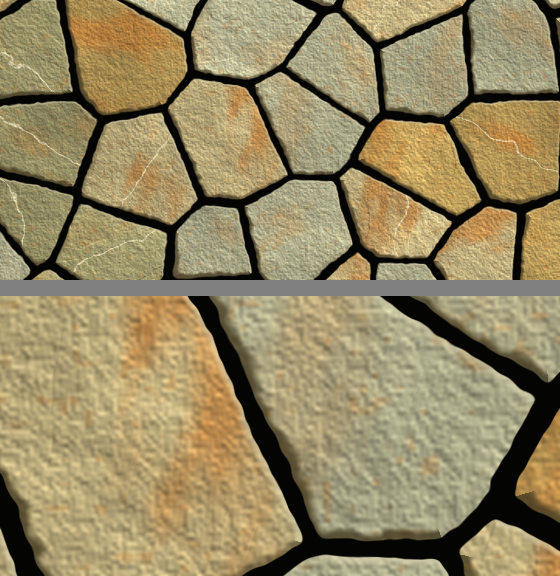
Top: the whole. Bottom: its middle third, enlarged.
This texture is drawn by a Shadertoy shader. Its source:

```glsl
// Irregular flagstones of rough sandstone, split by deep black joints.

const float DENSITY = 3.1;        // stones per canvas height
const float JITTER = 0.78;        // scatter of the stone centres
const float SIZE_SPREAD = 0.13;   // difference between large and small stones
const float GAP = 0.010;          // half width of a joint
const float CORNER = 0.004;       // rounding of the corners
const float GRAIN = 42.0;         // frequency of the coarsest grain
const float GRAIN_DEPTH = 0.62;
const float LAYER_DEPTH = 0.20;
const vec2 LIGHT = vec2(0.6, 0.8);

const vec3 JOINT = vec3(0.015, 0.015, 0.01);
const vec3 GREY = vec3(0.66, 0.655, 0.53);
const vec3 OLIVE = vec3(0.57, 0.55, 0.39);
const vec3 GOLD = vec3(0.68, 0.57, 0.33);
const vec3 TAN = vec3(0.71, 0.65, 0.47);
const vec3 RUST = vec3(0.70, 0.45, 0.20);
const vec3 PALE = vec3(0.86, 0.83, 0.69);
const vec3 SIDE = vec3(0.27, 0.23, 0.13);

float hash(vec2 p) {
    return fract(sin(dot(p, vec2(127.1, 311.7))) * 43758.5453);
}

float noise(vec2 p) {
    vec2 i = floor(p), f = fract(p);
    f = f * f * (3.0 - 2.0 * f);
    vec2 e = vec2(0.0, 1.0);
    return mix(mix(hash(i), hash(i + e.yx), f.x),
               mix(hash(i + e.xy), hash(i + e.yy), f.x), f.y);
}

mat2 rotate(float a) {
    return mat2(cos(a), sin(a), -sin(a), cos(a));
}

float fbm(vec2 p) {
    float sum = 0.0, amp = 0.5;
    for (int i = 0; i < 4; i++) {
        sum += amp * noise(p);
        p = rotate(0.7) * p * 2.03 + 7.3;
        amp *= 0.5;
    }
    return sum / 0.9375;
}

// Centre (xy) and weight (z) of the stone in a grid cell
vec3 site(vec2 cell) {
    vec2 offset = vec2(hash(cell), hash(cell + 31.7)) - 0.5;
    return vec3(cell + 0.5 + JITTER * offset, SIZE_SPREAD * hash(cell + 57.3));
}

// Weighted Voronoi: returns distance to the joint and the normal of the nearest side
vec3 stoneEdge(vec2 p, out vec2 id, out vec2 local) {
    vec2 s = p * DENSITY, base = floor(s);
    float best = 1e3;
    vec3 own = vec3(0.0);
    for (int k = 0; k < 25; k++) {
        vec2 cell = base + vec2(k % 5 - 2, k / 5 - 2);
        vec3 c = site(cell);
        float d = dot(c.xy - s, c.xy - s) - c.z;
        if (d < best) { best = d; id = cell; own = c; }
    }
    local = (s - own.xy) / DENSITY;
    float total = 0.0, nearest = 1e3;
    vec2 normal = LIGHT;
    for (int k = 0; k < 25; k++) {
        if (k == 12) continue;
        vec3 c = site(id + vec2(k % 5 - 2, k / 5 - 2));
        vec2 across = c.xy - own.xy;
        float d = dot(c.xy - s, c.xy - s) - c.z - best;
        d /= 2.0 * length(across) * DENSITY;
        total += exp(-d / CORNER);
        if (d < nearest) { nearest = d; normal = normalize(across); }
    }
    return vec3(-CORNER * log(max(total, 1e-30)), normal);
}

// Grain plus split layers
float relief(vec2 p, float seed) {
    float grain = 0.45 * noise(p * GRAIN) + 0.35 * noise(p * GRAIN * 2.1)
                + 0.35 * noise(p * GRAIN * 4.3);
    vec2 q = rotate(seed * 6.28) * p;
    float level = 5.0 * fbm(q * vec2(3.0, 7.0) + seed * 40.0);
    float layer = floor(level) + smoothstep(0.88, 1.0, fract(level));
    return GRAIN_DEPTH * grain + LAYER_DEPTH * seed * layer;
}

void mainImage(out vec4 fragColor, in vec2 fragCoord) {
    vec2 p = fragCoord / iResolution.y;
    float pixel = 1.0 / iResolution.y;
    vec2 id, local;
    vec3 side = stoneEdge(p, id, local);
    float seed = hash(id + 11.3), kind = hash(id + 3.9);

    // Chipped outline
    float chips = 0.018 * (fbm(p * 10.0 + seed * 20.0) - 0.5) + 0.005 * (noise(p * 60.0) - 0.5);
    float edge = side.x - GAP - 0.006 * hash(id + 71.0) + chips;
    float facing = dot(side.yz, LIGHT);

    // Stone colour with rust stains and mineral specks
    vec3 color = kind < 0.36 ? GREY : kind < 0.56 ? OLIVE : kind < 0.78 ? GOLD : TAN;
    color *= 0.93 + 0.16 * seed;
    vec2 q = rotate(seed * 6.28) * local;
    float stain = smoothstep(0.48, 0.78, fbm(q * vec2(4.0, 9.0) + id * 5.0));
    color = mix(color, RUST, stain * (kind < 0.56 ? 0.25 : 0.65));
    color = mix(color, RUST, 0.3 * smoothstep(0.72, 0.95, noise(p * 70.0 + 9.0)));
    color *= 0.86 + 0.28 * fbm(p * 7.0 + id);

    // Pale vein on some stones
    float vein = abs(q.y + 0.16 * (fbm(q * 6.0 + id) - 0.5));
    color = mix(color, PALE, 0.7 * step(0.68, hash(id + 5.5)) * (1.0 - smoothstep(0.001, 0.005, vein)));

    // Raking light over the relief
    float slope = relief(p, seed) - relief(p + LIGHT * 0.005, seed);
    color *= clamp(1.03 + 1.25 * slope, 0.3, 1.5);

    // Lit rim towards the light, dim side face away from it
    float rim = 1.0 - smoothstep(0.002, 0.010, edge);
    color = mix(color, PALE, 0.55 * rim * smoothstep(0.1, 0.8, facing));
    float face = 1.0 - smoothstep(0.004, 0.016, edge + chips);
    color = mix(color, SIDE, 0.8 * face * smoothstep(0.0, 0.7, -facing));

    color = mix(JOINT, color, smoothstep(-pixel, pixel, edge));
    fragColor = vec4(clamp(color, 0.0, 1.0), 1.0);
}
```
